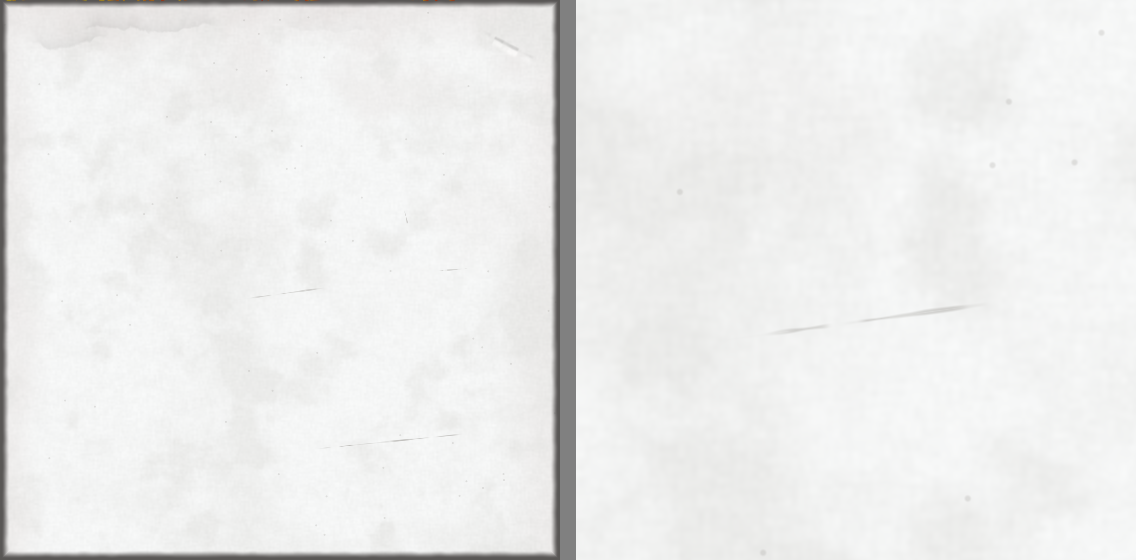
Left: the whole. Right: its middle third, enlarged.
A three.js fragment shader for this texture:

```glsl
varying vec2 vUv;

const vec3 PAPER = vec3(0.962, 0.966, 0.965);
const vec3 WARM_STAIN = vec3(0.915, 0.902, 0.897);
const vec3 GREY_STAIN = vec3(0.905, 0.905, 0.897);
const vec3 FRAME = vec3(0.35, 0.34, 0.335);
const vec3 INK = vec3(0.62, 0.61, 0.59);

float hash(vec2 p) {
  vec3 q = fract(vec3(p.xyx) * 0.1031);
  q += dot(q, q.yzx + 33.33);
  return fract((q.x + q.y) * q.z);
}

float noise(vec2 p) {
  vec2 i = floor(p), f = fract(p);
  f = f * f * (3.0 - 2.0 * f);
  float low = mix(hash(i), hash(i + vec2(1.0, 0.0)), f.x);
  float high = mix(hash(i + vec2(0.0, 1.0)), hash(i + 1.0), f.x);
  return mix(low, high, f.y);
}

float fbm(vec2 p) {
  float sum = 0.0, amp = 0.5;
  for (int i = 0; i < 5; i++) {
    sum += amp * noise(p);
    p = mat2(1.6, 1.2, -1.2, 1.6) * p + 17.3;
    amp *= 0.5;
  }
  return sum;
}

// Thin broken line that fades toward its ends
float scratch(vec2 p, vec2 a, vec2 b, float width) {
  vec2 ab = b - a;
  float t = clamp(dot(p - a, ab) / dot(ab, ab), 0.0, 1.0);
  float d = length(p - a - ab * t) + 0.0015 * (noise(p * 70.0) - 0.5);
  float broken = smoothstep(0.2, 0.7, noise(vec2(t * 14.0, a.x * 90.0)));
  float ends = smoothstep(0.0, 0.2, t) * smoothstep(1.0, 0.9, t);
  return broken * ends * (1.0 - smoothstep(0.0, width, abs(d)));
}

// Scalloped water mark: crisp below, fading upward
float waterMark(vec2 p, float level, float left, float right) {
  float edge = level + 0.035 * (fbm(vec2(p.x * 22.0, level * 40.0)) - 0.5);
  float h = p.y - edge + 0.012 * (fbm(p * 45.0) - 0.5);
  float span = smoothstep(left, left + 0.03, p.x) * smoothstep(right, right - 0.04, p.x);
  return span * smoothstep(-0.003, 0.003, h) * exp(-max(h, 0.0) * 55.0);
}

// Sparse round flecks, one candidate per cell
float flecks(vec2 p, float cells, float rarity) {
  vec2 id = floor(p * cells);
  vec2 centre = 0.25 + 0.5 * vec2(hash(id + 5.0), hash(id + 71.0));
  float d = length(fract(p * cells) - centre);
  return step(rarity, hash(id + 23.0)) * (1.0 - smoothstep(0.06, 0.2, d));
}

// Fine weave of short horizontal and vertical fibres
float fibres(vec2 p) {
  float across = noise(p * vec2(95.0, 270.0));
  float up = noise(p * vec2(270.0, 95.0) + 40.0);
  float grain = noise(p * 250.0 + 90.0);
  return (across + up + grain) / 3.0 - 0.5;
}

vec3 paper(vec2 p) {
  float clouds = fbm(p * 5.0 + 3.0);
  float blotches = fbm(p * 16.0 + 50.0);
  float mottle = fbm(p * 38.0 + 11.0);

  // Stains gather at the top and the sides
  float wobble = 0.07 * (clouds - 0.5);
  float top = smoothstep(0.87, 0.99, p.y + wobble);
  float left = 1.0 - smoothstep(0.02, 0.09, p.x + wobble);
  float right = smoothstep(0.87, 1.0, p.x + wobble);
  float rim = max(top, max(0.7 * left, 0.8 * right));
  float warm = rim * (0.55 + 0.6 * blotches);
  warm += 0.5 * smoothstep(0.5, 0.75, fbm(p * 7.0 + 80.0)) * smoothstep(0.3, 0.9, p.y);
  float grey = 0.6 * smoothstep(0.42, 0.75, clouds) * smoothstep(0.0, 0.5, p.x);
  grey += 0.55 * smoothstep(0.5, 0.75, blotches) + 0.5 * (mottle - 0.45);

  vec3 colour = mix(PAPER, WARM_STAIN, clamp(warm, 0.0, 1.0));
  colour = mix(colour, GREY_STAIN, clamp(grey, 0.0, 0.7));
  return colour + 0.035 * fibres(p);
}

// Dark soft frame, narrower at the top
vec3 addFrame(vec3 colour, vec2 p) {
  float topGap = 1.0 - p.y + 0.002;
  float gap = min(min(p.x, 1.0 - p.x), min(p.y, topGap));
  gap += 0.0015 * (noise(p * 60.0) - 0.5);
  colour = mix(FRAME, colour, smoothstep(0.003, 0.0175, gap));

  // Coloured specks along the top rim
  float speck = smoothstep(0.55, 0.8, noise(vec2(p.x * 190.0, 4.0)));
  speck *= smoothstep(0.4, 0.6, noise(vec2(p.x * 13.0, 9.0))) * step(p.x, 0.82);
  vec3 tint = mix(vec3(0.55, 0.12, 0.1), vec3(0.6, 0.55, 0.15), noise(vec2(p.x * 110.0, 2.0)));
  return mix(colour, tint, speck * smoothstep(0.997, 0.999, p.y));
}

void main() {
  vec3 colour = paper(vUv);

  // Water marks and the creased corner
  float marks = waterMark(vUv, 0.925, 0.05, 0.2) + waterMark(vUv, 0.95, 0.14, 0.4);
  marks += 0.4 * waterMark(vUv, 0.945, 0.5, 0.68);
  colour -= 0.06 * marks;
  float crease = scratch(vUv, vec2(0.86, 0.945), vec2(0.955, 0.895), 0.005);
  float lit = scratch(vUv + vec2(0.003, 0.008), vec2(0.86, 0.945), vec2(0.955, 0.895), 0.009);
  colour += 0.05 * lit - 0.11 * crease;

  // Scratches and flecks
  float lines = 0.75 * scratch(vUv, vec2(0.56, 0.198), vec2(0.83, 0.225), 0.0018);
  lines += 0.4 * scratch(vUv, vec2(0.42, 0.464), vec2(0.58, 0.486), 0.0018);
  lines += 0.35 * scratch(vUv, vec2(0.78, 0.516), vec2(0.84, 0.521), 0.0018);
  lines += 0.4 * scratch(vUv, vec2(0.722, 0.625), vec2(0.728, 0.6), 0.0016);
  lines += 0.25 * flecks(vUv, 75.0, 0.988);
  colour = mix(colour, INK, clamp(lines, 0.0, 1.0));

  gl_FragColor = vec4(addFrame(colour, vUv), 1.0);
}
```
